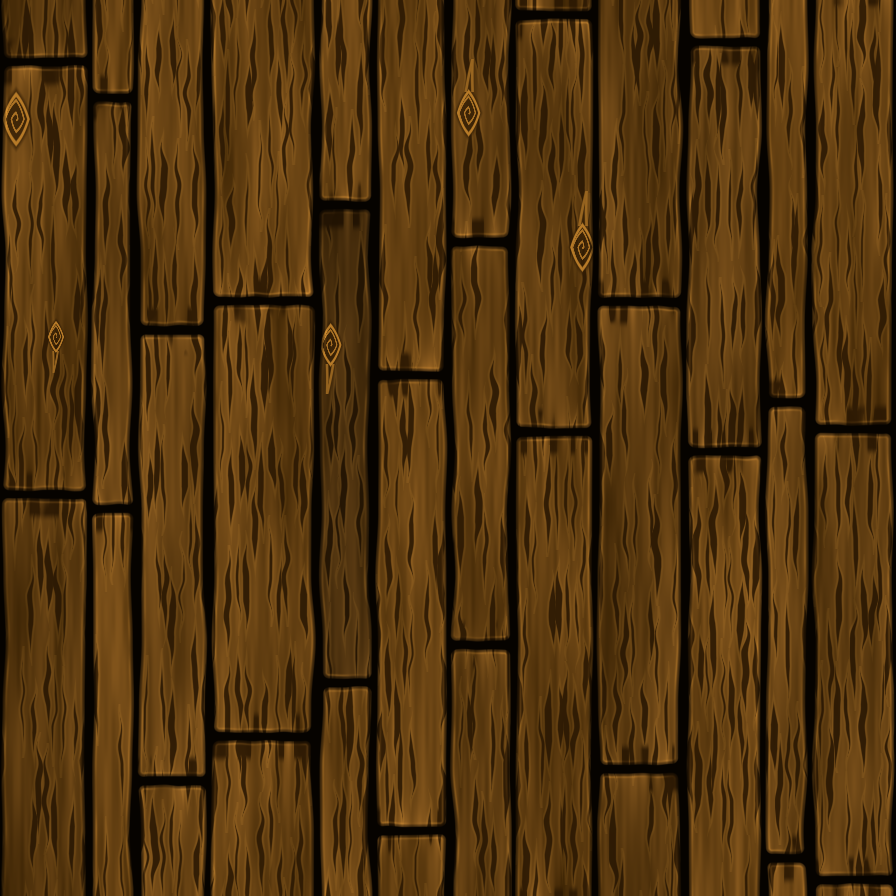
Reproduce this texture procedurally as a WebGL 1 fragment shader.

```glsl
precision highp float;
// Old brown floorboards in twelve uneven columns, with dark gaps, grain slits and carved knots.
uniform vec2 u_resolution;

float hash(vec2 p) {
  return fract(sin(dot(p, vec2(12.9898, 78.233))) * 43758.5);
}

// Value noise that repeats vertically after the given number of rows
float noise(vec2 p, float rows) {
  vec2 i = floor(p), f = fract(p);
  f = f * f * (3.0 - 2.0 * f);
  float y0 = mod(i.y, rows), y1 = mod(i.y + 1.0, rows);
  return mix(mix(hash(vec2(i.x, y0)), hash(vec2(i.x + 1.0, y0)), f.x),
             mix(hash(vec2(i.x, y1)), hash(vec2(i.x + 1.0, y1)), f.x), f.y);
}

// Tapered vertical slits, one per staggered cell; positive inside
float slit(vec2 p, float seed) {
  vec2 g = vec2(p.x * 55.0 + seed, p.y * 8.0);
  float column = floor(g.x);
  g.y += 8.0 * hash(vec2(column, seed));
  vec2 cell = vec2(column + seed, mod(floor(g.y), 8.0));
  vec2 f = fract(g) - 0.5;
  float h = hash(cell), width = 0.08 + 0.17 * hash(cell + 5.3);
  f.x += (h - 0.5) * 0.4 + 0.3 * (noise(vec2(column + seed, p.y * 48.0), 48.0) - 0.5);
  float taper = 1.0 - abs(f.y) / (0.2 + 0.28 * h);
  return h > 0.3 ? width * min(taper * 1.5, 1.0) - abs(f.x) - 0.03 : -1.0;
}

// Carved diamond spiral with a pointed tail: x = gold line, y = dark fill
vec2 knot(vec2 p, float size, float tail) {
  vec2 q = p / size * vec2(1.0, 0.5);
  float r = mix(abs(q.x) + abs(q.y), length(q), 0.4);
  float coil = sin(13.0 * r - atan(q.y, q.x + 0.0001));
  float inside = 1.0 - smoothstep(0.95, 1.1, r);
  float gold = max(inside * smoothstep(0.35, 0.95, coil) * 0.9,
                   1.0 - smoothstep(0.04, 0.16, abs(r - 0.95)));
  float t = q.y * tail / 2.4;
  float side = abs(q.x - 0.35 * tail * t * t) - 0.5 * (1.0 - t);
  float span = step(0.38, t) * step(t, 1.0);
  gold = max(gold, span * (1.0 - smoothstep(0.05, 0.2, abs(side))) * 0.75);
  float dark = max(1.0 - smoothstep(1.0, 1.35, r), span * (1.0 - smoothstep(0.0, 0.3, side)));
  return vec2(gold, dark);
}

void main() {
  vec2 uv = gl_FragCoord.xy / u_resolution;

  // Columns: left edge, lower joint, upper joint, tone of the board between them
  vec4 columns[12];
  columns[0] = vec4(0.0, 0.448, 0.931, 1.0);
  columns[1] = vec4(0.100, 0.432, 0.891, 0.96);
  columns[2] = vec4(0.151, 0.128, 0.632, 0.97);
  columns[3] = vec4(0.233, 0.178, 0.664, 1.0);
  columns[4] = vec4(0.354, 0.238, 0.771, 0.74);
  columns[5] = vec4(0.417, 0.073, 0.581, 1.02);
  columns[6] = vec4(0.501, 0.280, 0.730, 1.0);
  columns[7] = vec4(0.573, 0.518, 0.983, 0.98);
  columns[8] = vec4(0.664, 0.142, 0.663, 0.95);
  columns[9] = vec4(0.764, 0.496, 0.953, 0.94);
  columns[10] = vec4(0.852, 0.042, 0.551, 0.95);
  columns[11] = vec4(0.904, 0.018, 0.521, 0.95);

  vec4 board = columns[0];
  float id = 0.0, right = 1.0;
  for (int i = 0; i < 12; i++) {
    if (uv.x >= columns[i].x) { board = columns[i]; id = float(i); }
    else right = min(right, columns[i].x);
  }

  // Ends of this board, wrapping past the top and bottom
  bool middle = uv.y > board.y && uv.y < board.z;
  float bottom = middle ? board.y : (uv.y < board.y ? board.z - 1.0 : board.z);
  float top = middle ? board.z : (uv.y < board.y ? board.y : board.y + 1.0);
  float shade = middle ? board.w : 0.93 + 0.12 * hash(vec2(id, 3.0));
  float seed = id * 17.0 + (middle ? 7.0 : 0.0);

  // Uneven sides and rounded corners; inset is positive on the wood
  float leftGap = 0.0012 + 0.006 * noise(vec2(id * 9.0, uv.y * 14.0), 14.0);
  float rightGap = 0.0012 + 0.006 * noise(vec2(id * 9.0 + 4.0, uv.y * 14.0), 14.0);
  float side = min(uv.x - board.x - leftGap, right - rightGap - uv.x);
  float end = min(uv.y - bottom, top - uv.y) - 0.0035
            - 0.002 * noise(vec2(uv.x * 60.0, seed), 512.0);
  vec2 corner = max(0.007 - vec2(side, end), 0.0);
  float inset = min(0.007 - length(corner), min(side, end));
  inset = min(side, end) > 0.007 ? min(side, end) : inset;

  // Soft patches, fine fibres and frayed ends
  vec2 p = vec2(uv.x + seed * 0.37, uv.y);
  float tone = 0.5 + 0.45 * (noise(p * vec2(18.0, 6.0), 6.0) - 0.5)
             + 0.4 * (noise(p * vec2(90.0, 7.0), 7.0) - 0.5)
             + 0.35 * (noise(p * vec2(240.0, 16.0), 16.0) - 0.5);
  float fray = exp(-max(end, 0.0) / 0.022);
  float strands = noise(p * vec2(130.0, 12.0), 12.0);
  tone += fray * (strands - 0.42) * 1.3;
  vec3 color = mix(vec3(0.25, 0.15, 0.02), vec3(0.52, 0.34, 0.115), clamp(tone, 0.0, 1.25)) * shade;

  // Dark slits with a faint light rim
  float cut = max(slit(p, 0.0), slit(p + vec2(0.009, 0.04), 31.0));
  color += vec3(0.06, 0.045, 0.02) * smoothstep(-0.18, -0.06, cut);
  float dark = max(smoothstep(-0.05, 0.05, cut),
                   smoothstep(0.3, 0.5, fray) * (1.0 - smoothstep(0.2, 0.32, strands)));
  color = mix(color, vec3(0.165, 0.092, 0.01) * shade, dark * 0.9);

  // Knots: centre, half width, tail direction
  vec4 knots[5];
  knots[0] = vec4(0.018, 0.867, 0.0145, 0.0);
  knots[1] = vec4(0.0625, 0.624, 0.0085, -1.0);
  knots[2] = vec4(0.523, 0.874, 0.0125, 1.0);
  knots[3] = vec4(0.650, 0.724, 0.013, 1.0);
  knots[4] = vec4(0.369, 0.615, 0.0115, -1.0);
  for (int i = 0; i < 5; i++) {
    vec2 k = knot(uv - knots[i].xy, knots[i].z, knots[i].w);
    color = mix(color, vec3(0.2, 0.115, 0.015), k.y * 0.8);
    color = mix(color, vec3(0.8, 0.54, 0.18), k.x * 0.85);
  }

  // Bevelled rim, then the black gaps
  float rim = (inset - 0.004) / 0.0013;
  color += vec3(0.17, 0.12, 0.05) * exp(-rim * rim) * noise(p * vec2(70.0, 40.0), 40.0);
  color *= mix(0.55, 1.0, smoothstep(0.0005, 0.0045, inset));
  color = mix(vec3(0.025, 0.012, 0.0), color, smoothstep(-0.0008, 0.0012, inset));
  gl_FragColor = vec4(color, 1.0);
}
```
